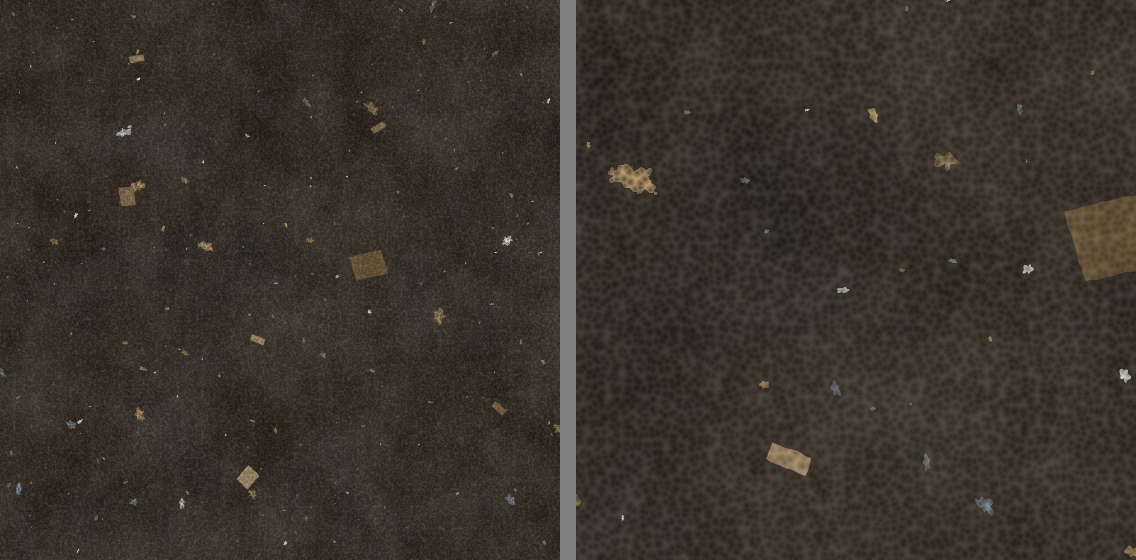
Left, the full canvas; right, a detail of the centre.
A WebGL 1 fragment shader for this texture:

```glsl
precision highp float;
// Dark, worn brown ground with soft blotches, faint upright streaks and fine
// grain, littered with specks, ragged flakes and a few scraps of card.
// Layered sines make the blotches, cellular noise the grain and worn edges.

uniform vec2 u_resolution;

vec2 hash2(vec2 p) {
  vec3 q = fract(p.xyx * vec3(0.1031, 0.1030, 0.0973));
  q += dot(q, q.yzx + 33.33);
  return fract((q.xx + q.yz) * q.zy);
}

mat2 rotation(float angle) {
  float c = cos(angle), s = sin(angle);
  return mat2(c, s, -s, c);
}

// Distance to the nearest of the jittered cell points
float cellular(vec2 p) {
  vec2 cell = floor(p), f = fract(p);
  float nearest = 2.0;
  for (int y = -1; y <= 1; y++) {
    for (int x = -1; x <= 1; x++) {
      vec2 o = vec2(float(x), float(y));
      vec2 d = o + hash2(cell + o + 57.0) - f;
      nearest = min(nearest, dot(d, d));
    }
  }
  return sqrt(nearest);
}

// Warped sines, turned and refined at each layer
float clouds(vec2 p) {
  float sum = 0.0, amp = 0.5;
  for (int i = 0; i < 7; i++) {
    p = rotation(0.65) * p * 1.75 + 1.3;
    sum += amp * sin(p.x + 1.5 * sin(p.y * 0.8)) * sin(p.y + 1.2 * sin(p.x * 0.7));
    amp *= 0.78;
  }
  return sum;
}

// One possible lumpy chip per grid cell: colour and coverage
vec4 scatter(vec2 p, float cells, float share, float radius, float wear, float aa) {
  vec2 cell = floor(p * cells);
  vec2 place = hash2(cell + cells), kind = hash2(cell + cells * 3.0 + 11.0);
  vec2 look = hash2(cell + cells * 5.0 + 29.0);
  vec2 q = (fract(p * cells) - mix(vec2(0.25), vec2(0.75), place)) / cells;
  q = rotation(look.x * 6.283) * q * vec2(1.0, 1.0 + 0.9 * look.y);
  float a = atan(q.y, q.x);
  float lumps = 0.8 + 0.2 * sin(2.0 * a + 9.0 * place.x) + 0.16 * sin(5.0 * a + 9.0 * place.y);
  float size = radius * mix(0.45, 1.0, kind.y);
  float d = length(q) - size * (lumps - wear);
  vec3 straw = vec3(0.58, 0.49, 0.35), slate = vec3(0.43, 0.47, 0.50);
  vec3 color = mix(straw, slate, step(0.45, look.y));
  color = mix(color, vec3(0.78, 0.78, 0.77), step(0.75, look.x));
  float cover = 1.0 - smoothstep(-aa, aa, d);
  return vec4(color, cover * step(kind.x, share) * mix(0.6, 1.0, place.x));
}

void main() {
  vec2 p = gl_FragCoord.xy / u_resolution.y;
  float aa = 0.7 / u_resolution.y;
  float fine = cellular(p * 230.0) - 0.45;
  float coarse = cellular(p * vec2(125.0, 105.0) + 7.0) - 0.45;
  float blotch = clouds(p * 8.0);
  float streak = cellular(vec2(p.x * 75.0 + blotch, p.y * 11.0)) - 0.45;

  // Ground
  float shade = 0.043 * blotch + 0.108 * fine + 0.046 * coarse + 0.026 * streak;
  float warmth = clouds(p * 6.0 + 40.0);
  vec3 color = vec3(0.216, 0.189, 0.161) + shade * vec3(1.0, 0.98, 0.96);
  color += warmth * vec3(0.006, -0.001, -0.008);

  // Dust, specks and flakes
  vec4 dust = scatter(p, 46.0, 0.07, 0.0025, 0.0, aa);
  vec4 speck = scatter(p + 0.37, 19.0, 0.15, 0.0052, 0.4 * coarse, aa);
  vec4 flake = scatter(p + 0.71, 9.0, 0.33, 0.0135, 0.6 * fine + 0.5 * coarse, aa);
  color = mix(color, dust.rgb, dust.a);
  color = mix(color, speck.rgb * (1.0 + 0.5 * fine), speck.a);
  color = mix(color, flake.rgb * (1.0 + 0.8 * fine), flake.a);

  // Card scraps: one large, two middling, the rest small slips
  for (int i = 0; i < 7; i++) {
    float n = float(i);
    vec2 center = 0.06 + 0.88 * fract(vec2(0.68, 0.53) + n * vec2(0.7549, 0.5698));
    vec2 rnd = hash2(vec2(n, 17.0));
    vec2 halfSize = n < 0.5 ? vec2(0.029, 0.022)
                  : n < 2.5 ? vec2(0.0135, 0.0165) : vec2(0.0130, 0.0058);
    float turn = n < 0.5 ? -0.22 : (rnd.x - 0.5) * 1.6;
    vec2 q = rotation(turn) * (p - center);
    q.x += 0.08 * q.y;
    vec2 edge = abs(q) - halfSize;
    float d = max(edge.x, edge.y) + 0.0016 * coarse;
    d = max(d, (edge.x + edge.y) * 0.707 + 0.0008);
    vec3 card = mix(vec3(0.39, 0.32, 0.22), vec3(0.64, 0.55, 0.44),
                    n < 0.5 ? 0.0 : 0.25 + 0.75 * rnd.y);
    card *= 1.0 + 0.35 * fine + 0.2 * coarse + 0.08 * blotch;
    color = mix(color, card, 0.97 * (1.0 - smoothstep(-aa, aa, d)));
  }

  gl_FragColor = vec4(color, 1.0);
}
```
